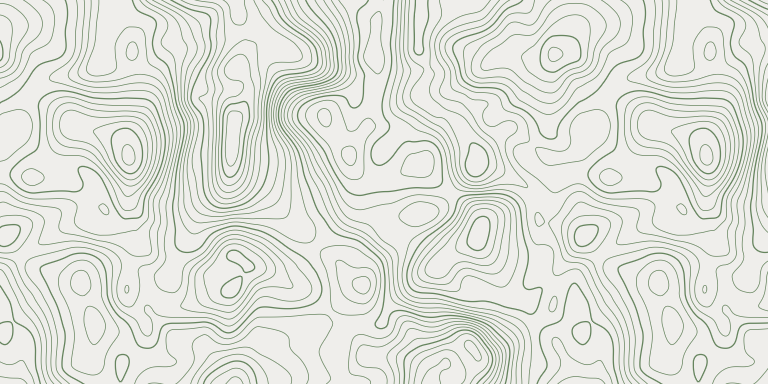
Give the GLSL for this pattern, as a Shadertoy shader.

```glsl
// Topographic map: thin green contour lines on warm off-white paper.
// A tiling fractal height field is cut into even levels; each line is drawn
// by its distance (level offset over slope), every fifth one being heavier.

const float TILE = 1.505; // repeat length in canvas heights

float hash(vec2 cell, float seed) {
    uvec2 q = uvec2(cell) * uvec2(1597u, 3571u) + uint(seed) * 7919u;
    uint n = q.x * 747796u + (q.y ^ (q.x >> 3)) * 28917u;
    n = (n ^ (n >> 15)) * 73244475u;
    n = (n ^ (n >> 13)) * 19349663u;
    n ^= n >> 16;
    return float(n & 65535u) / 65535.0;
}

// Value noise that repeats after the given number of cells
float tiledNoise(vec2 p, float cells, float seed) {
    p *= cells;
    vec2 i = floor(p), f = fract(p);
    vec2 a = mod(i, cells), b = mod(i + 1.0, cells);
    f = f * f * (3.0 - 2.0 * f);
    return mix(mix(hash(a, seed), hash(vec2(b.x, a.y), seed), f.x),
               mix(hash(vec2(a.x, b.y), seed), hash(b, seed), f.x), f.y);
}

// Terrain height, counted in contour levels
float terrain(vec2 p) {
    p /= TILE;
    // Bend the lattice so that ridges do not follow the axes
    vec2 bend = vec2(tiledNoise(p + 0.13, 7.0, 11.0), tiledNoise(p + 0.41, 7.0, 12.0));
    p += 0.05 * (bend - 0.5);
    float height = 0.0, amplitude = 0.5, cells = 5.0;
    for (int octave = 0; octave < 3; octave++) {
        height += amplitude * tiledNoise(p, cells, float(octave) + 3.0);
        amplitude *= 0.42;
        cells *= 2.0;
        p += vec2(0.37, 0.23);
    }
    return 38.0 * height;
}

// Share of a pixel covered by a line of the given width at distance d
float lineCoverage(float d, float width, float pixel) {
    float overlap = min(d + 0.5 * pixel, 0.5 * width) - max(d - 0.5 * pixel, -0.5 * width);
    return clamp(overlap / pixel, 0.0, 1.0);
}

void mainImage(out vec4 fragColor, in vec2 fragCoord) {
    float pixel = 1.0 / iResolution.y;
    vec2 p = fragCoord * pixel;

    // Height and slope by central differences
    vec2 e = vec2(0.001, 0.0);
    float h = terrain(p);
    vec2 slope = vec2(terrain(p + e.xy) - terrain(p - e.xy),
                      terrain(p + e.yx) - terrain(p - e.yx)) / (2.0 * e.x);

    // Distance to the nearest contour, and its weight
    float level = floor(h + 0.5);
    float d = abs(h - level) / max(length(slope), 2.0);
    bool isIndexLine = mod(level, 5.0) < 0.5;
    float ink = lineCoverage(d, isIndexLine ? 0.0034 : 0.0019, pixel);

    vec3 paper = vec3(0.937, 0.932, 0.922);
    vec3 green = vec3(0.40, 0.52, 0.37);
    fragColor = vec4(mix(paper, green, ink), 1.0);
}
```
